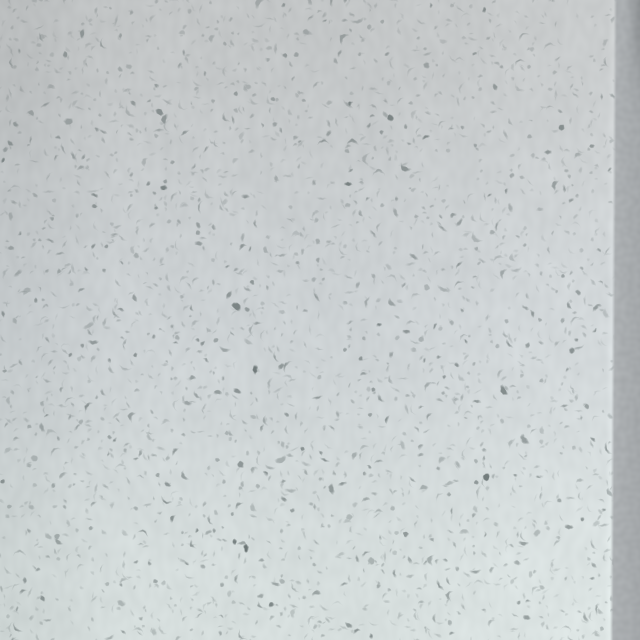
Write a WebGL 1 fragment shader that draws this texture.

```glsl
precision highp float;

// Pale speckled stone panel, softly lit, with a grey side strip at the right.
// Jittered grids scatter bent, slightly ragged ellipses in three sizes;
// gradient noise clusters them and mottles the ground.

uniform vec2 u_resolution;

#define FINE_GRID 66.0
#define MAIN_GRID 45.0
#define LARGE_GRID 20.0
#define SPECK_LEAN 2.05
#define LEAN_SPREAD 2.6
#define SPECK_SOFTNESS 0.0015
#define EDGE_RAGGEDNESS 0.0016
#define MOTTLE 0.022
#define STRIP_EDGE 0.955
#define SPECK_COLOR vec3(0.41, 0.45, 0.45)
#define STRIP_COLOR vec3(0.675, 0.69, 0.70)

vec2 hash2(vec2 p) {
  vec3 q = fract(p.xyx * vec3(0.1031, 0.1030, 0.0973));
  q += dot(q, q.yzx + 33.33);
  return fract((q.xx + q.yz) * q.zy);
}

float gradientDot(vec2 corner, vec2 offset) {
  float angle = 6.2832 * hash2(corner + 71.0).x;
  return dot(vec2(cos(angle), sin(angle)), offset);
}

// Gradient noise, roughly -0.7 to 0.7
float gradientNoise(vec2 p) {
  vec2 i = floor(p);
  vec2 f = p - i;
  vec2 u = f * f * f * (f * (f * 6.0 - 15.0) + 10.0);
  vec2 e = vec2(1.0, 0.0);
  float low = mix(gradientDot(i, f), gradientDot(i + e, f - e), u.x);
  float high = mix(gradientDot(i + e.yx, f - e.yx),
                   gradientDot(i + 1.0, f - 1.0), u.x);
  return mix(low, high, u.y);
}

// Coverage of one bent ellipse; radii are half length and half width
float speck(vec2 p, vec2 radii, float angle, float bend, float soft) {
  float c = cos(angle);
  float s = sin(angle);
  vec2 q = vec2(c * p.x + s * p.y, c * p.y - s * p.x);
  q.y += bend * q.x * q.x;
  float d = (length(q / radii) - 1.0) * radii.y;
  return 1.0 - smoothstep(-soft, soft, d);
}

// Darkest speck over a point, for one jittered grid
float speckLayer(vec2 p, float grid, float density, vec2 size,
                 float strength, float seed, float soft) {
  vec2 home = floor(p * grid);
  float cover = 0.0;
  for (int j = -1; j <= 1; j++) {
    for (int i = -1; i <= 1; i++) {
      vec2 cell = home + vec2(float(i), float(j));
      vec2 id = cell + seed;
      vec2 center = (cell + hash2(id)) / grid;
      vec2 pick = hash2(id + 137.0);
      vec2 shape = hash2(id + 291.0);
      vec2 turn = hash2(id + 413.0);
      float cluster = 0.45 * gradientNoise(center * 9.0 + seed);
      float present = step(pick.x, density + cluster);
      vec2 radii = size * mix(vec2(0.6), vec2(1.45, 1.3), shape * shape);
      float angle = SPECK_LEAN + LEAN_SPREAD * (turn.x + turn.y - 1.0);
      float bend = 90.0 * (shape.x - turn.y);
      float tone = strength * mix(0.35, 1.0, pick.y * pick.y);
      float mark = speck(p - center, radii, angle, bend, soft);
      cover = max(cover, present * tone * mark);
    }
  }
  return cover;
}

// Lighting from a dim top to a bright, slightly green foot
vec3 groundColor(vec2 p) {
  vec3 top = vec3(0.765, 0.777, 0.780);
  vec3 middle = vec3(0.802, 0.823, 0.832);
  vec3 foot = vec3(0.840, 0.872, 0.868);
  vec3 color = mix(foot, middle, smoothstep(0.0, 0.55, p.y));
  color = mix(color, top, smoothstep(0.45, 1.0, p.y));
  color += 0.024 * smoothstep(0.5, 0.96, p.x);
  color -= 0.035 * (1.0 - smoothstep(0.0, 0.22, p.x));
  float mottle = gradientNoise(p * vec2(75.0, 42.0))
               + 0.7 * gradientNoise(p * 13.0 + 5.0);
  return color + MOTTLE * mottle;
}

void main() {
  vec2 p = gl_FragCoord.xy / u_resolution;
  float pixel = 1.0 / min(u_resolution.x, u_resolution.y);
  float soft = max(SPECK_SOFTNESS, 0.7 * pixel);

  // Specks with ragged outlines
  vec2 ragged = p + EDGE_RAGGEDNESS * vec2(gradientNoise(p * 190.0),
                                           gradientNoise(p * 190.0 + 47.0));
  float fine = speckLayer(ragged, FINE_GRID, 0.46, vec2(0.0033, 0.0016), 0.42, 11.0, soft);
  float main_ = speckLayer(ragged, MAIN_GRID, 0.52, vec2(0.0046, 0.0025), 0.72, 523.0, soft);
  float large = speckLayer(ragged, LARGE_GRID, 0.22, vec2(0.0060, 0.0037), 1.0, 877.0, soft);
  float cover = max(fine, max(main_, large)) * mix(1.0, 0.8, p.y);
  vec3 color = mix(groundColor(p), SPECK_COLOR, cover);

  // Bright rim, then the shaded strip
  float side = p.x - STRIP_EDGE - 0.006 * p.y;
  color += 0.025 * smoothstep(-0.012, -0.002, side);
  vec3 strip = STRIP_COLOR - 0.8 * max(side, 0.0);
  strip -= 0.10 * smoothstep(0.015, 0.045, side) * smoothstep(0.8, 1.0, p.y);
  strip += 0.03 * gradientNoise(p * 95.0);
  color = mix(color, strip, smoothstep(-0.003, 0.004, side));

  gl_FragColor = vec4(color, 1.0);
}
```
